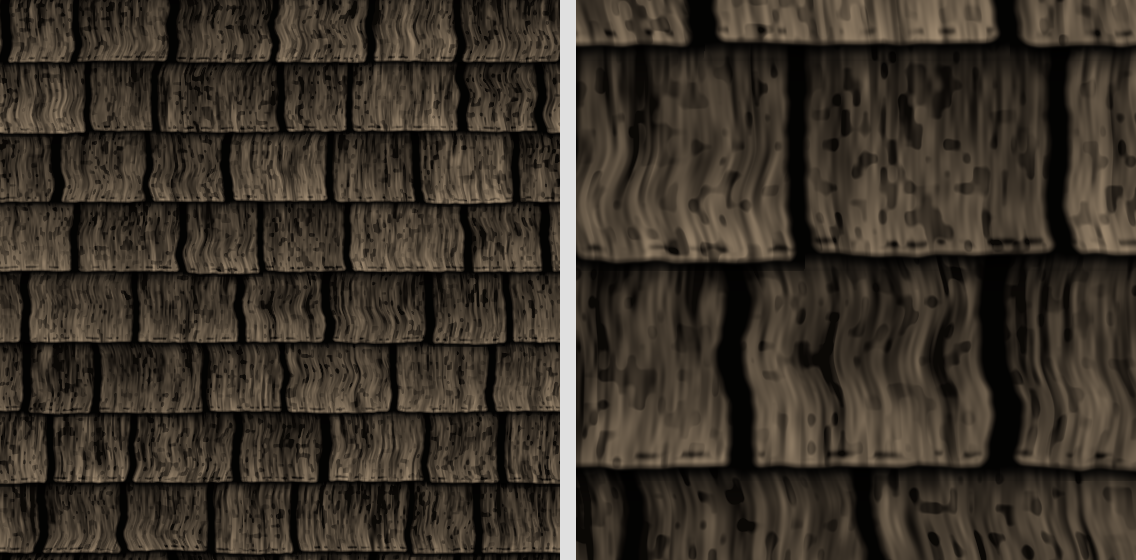
Left, the full canvas; right, a detail of the centre.
This texture is drawn by a three.js fragment shader. Its source:

```glsl
varying vec2 vUv;

const float ROWS = 8.0;
const float COLUMNS = 6.0;
const float BASE_LINE = 0.013;            // height of the lowest butt edge
const vec4 LOWER_SHIFTS = vec4(0.28, 0.41, 0.14, 0.44);
const vec4 UPPER_SHIFTS = vec4(0.86, 0.52, 0.84, 0.95);
const float SEAM_JITTER = 0.36;           // in column widths
const float SEAM_WOBBLE = 0.07;
const vec2 GAP_HALF_WIDTH = vec2(0.0045, 0.0085);
const float CORNER_RADIUS = 0.007;
const float SOFTNESS = 0.0013;
const float SHADOW_LENGTH = 0.022;
const vec3 GAP_COLOR = vec3(0.012, 0.010, 0.007);
const vec3 DARK_WOOD = vec3(0.04, 0.03, 0.02);
const vec3 PALE_WOOD = vec3(0.62, 0.54, 0.44);

float hash(vec2 p) {
  vec3 q = fract(p.xyx * 0.1031);
  q += dot(q, q.yzx + 33.33);
  return fract((q.x + q.y) * q.z);
}

float noise(vec2 p) {
  vec2 i = floor(p), f = fract(p);
  f = f * f * (3.0 - 2.0 * f);
  return mix(mix(hash(i), hash(i + vec2(1.0, 0.0)), f.x),
             mix(hash(i + vec2(0.0, 1.0)), hash(i + vec2(1.0, 1.0)), f.x), f.y);
}

float rowShift(float row) {
  vec4 pick = 1.0 - step(0.5, abs(vec4(0.0, 1.0, 2.0, 3.0) - mod(row, 4.0)));
  return dot(pick, row < 3.5 ? LOWER_SHIFTS : UPPER_SHIFTS);
}

// x: seam position in columns, y: half width of its gap
vec2 seam(float index, float row, float y) {
  vec2 id = vec2(mod(index, COLUMNS), row);
  float sway = noise(vec2(y * 30.0, id.x + row * 7.0)) - 0.5;
  float ragged = noise(vec2(y * 130.0, id.x + row * 11.0)) - 0.5;
  float x = index + SEAM_JITTER * (hash(id + 3.7) - 0.5) + SEAM_WOBBLE * sway;
  float width = mix(GAP_HALF_WIDTH.x, GAP_HALF_WIDTH.y, hash(id + 19.3));
  return vec2(x, width + 0.0018 * ragged);
}

// Signed lightness variation of weathered grain
float woodGrain(vec2 p, vec2 id) {
  vec2 q = p + vec2(hash(id + 5.1), hash(id + 8.6)) * 9.0;
  q.x += 0.006 * (noise(q * vec2(34.0, 17.0)) - 0.5);
  float wear = mix(0.35, 0.85, hash(id + 41.0));
  float band = noise(q * vec2(62.0, 6.0)) - 0.5;
  float streak = noise(q * vec2(200.0, 22.0)) - 0.5;
  float fiber = noise(q * vec2(370.0, 65.0)) - 0.5;
  float pits = smoothstep(0.56, 0.8, noise(q * vec2(185.0, 115.0)));
  float patches = smoothstep(0.25, 0.7, noise(q * vec2(28.0, 20.0)));
  float cracks = smoothstep(0.62, 0.82, noise(q * vec2(150.0, 16.0) + 70.0));
  return 0.26 * band + wear * 0.55 * streak + 0.26 * fiber
       - 0.27 * pits * mix(0.35, 1.0, patches) - 0.3 * wear * cracks;
}

// Colour of one course; rise is the height above its butt edge
vec3 shingleRow(vec2 p, float rowIndex, out float rise) {
  float row = mod(rowIndex, ROWS);
  float y = p.y - BASE_LINE - rowIndex / ROWS;
  float u = p.x * COLUMNS - rowShift(row);

  // Find the shingle between two irregular seams
  float cell = floor(u);
  if (u < seam(cell, row, y).x) cell -= 1.0;
  else if (u >= seam(cell + 1.0, row, y).x) cell += 1.0;
  vec2 left = seam(cell, row, y);
  vec2 right = seam(cell + 1.0, row, y);
  vec2 id = vec2(mod(cell, COLUMNS), row);

  // Sagging butt edge and rounded outline
  float across = (u - left.x) / (right.x - left.x) * 2.0 - 1.0;
  float sag = 0.005 * (hash(id + 27.0) - 0.5)
            + 0.003 * (across * across - 0.5) * (hash(id + 13.0) * 1.4 - 0.4)
            + 0.002 * (noise(vec2(u * 14.0, row)) - 0.5);
  rise = y - sag;
  float side = min((u - left.x) / COLUMNS - left.y, (right.x - u) / COLUMNS - right.y);
  float inside = CORNER_RADIUS - length(max(CORNER_RADIUS - vec2(side, rise), 0.0));

  // Weathered face, paler toward the butt
  float along = clamp(rise * ROWS, 0.0, 1.0);
  vec2 local = vec2((u - left.x) / COLUMNS, y);
  float tone = mix(0.57, 0.33, smoothstep(0.0, 0.85, along));
  tone += 0.16 * (hash(id + 61.0) - 0.5) + woodGrain(local, id);

  // Worn lip, broken groove and bevelled sides
  float chips = noise(local * vec2(170.0, 90.0) + id * 13.0);
  tone += 0.22 * exp(-rise * 90.0) * mix(0.5, 1.2, chips);
  tone -= 0.4 * smoothstep(0.4, 0.75, chips) * exp(-pow((rise - 0.008) / 0.0022, 2.0));
  tone += 0.14 * exp(-pow((side - 0.004) / 0.0025, 2.0)) * (1.0 - along);
  tone *= mix(0.3, 1.0, smoothstep(0.0, 0.0045, inside));
  tone *= mix(0.8, 1.0, smoothstep(0.0, 0.016, side));

  vec3 wood = mix(DARK_WOOD, PALE_WOOD, clamp(tone, 0.0, 1.0));
  return mix(GAP_COLOR, wood, smoothstep(-SOFTNESS, SOFTNESS, inside));
}

void main() {
  float row = floor((vUv.y - BASE_LINE) * ROWS + 0.06);
  float upperRise, lowerRise;
  vec3 upper = shingleRow(vUv, row, upperRise);
  vec3 lower = shingleRow(vUv, row - 1.0, lowerRise);

  // Overhanging courses shade the tops of the faces below
  float lowerDepth = max(-upperRise, 0.0);
  lower *= mix(0.12, 0.6, smoothstep(0.0, 0.008, lowerDepth));
  float nextDepth = max((row + 1.0) / ROWS + BASE_LINE - vUv.y, 0.0);
  upper *= mix(0.5, 1.0, smoothstep(0.0, SHADOW_LENGTH, nextDepth));

  float cover = smoothstep(-SOFTNESS, SOFTNESS, upperRise);
  gl_FragColor = vec4(mix(lower, upper, cover), 1.0);
}
```
